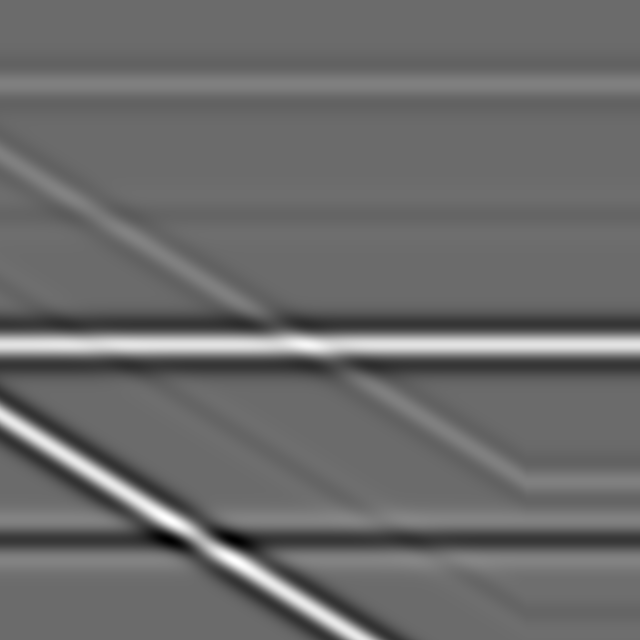
Reproduce this background procedurally as a three.js fragment shader.

```glsl
// Greyscale wave section: bright and dark bands on flat grey, crossed by sloping copies.
// Each band is a vertical Ricker wavelet (a peak with two side lobes); all bands add up.
// Sloping bands are the upper flat ones shifted down with x, until they level off.

varying vec2 vUv;

const float BASE_GREY = 0.42;
const float WAVELET_SIGMA = 0.0187;

// Flat bands, top to bottom: height and signed strength.
const vec4 FLAT_HEIGHT = vec4(0.8685, 0.6640, 0.4612, 0.1562);
const vec4 FLAT_STRENGTH = vec4(0.080, -0.025, 0.465, -0.205);

// Sloping copies of the upper three bands.
const vec3 SLOPE_STRENGTH = vec3(0.080, -0.025, 0.490);
const float SHIFT_AT_LEFT = 0.1090;
const float SHIFT_SLOPE = 0.622;
const float LEVEL_OFF_X = 0.823;

// Ricker wavelet: 1 at the centre, negative lobes at sqrt(3) sigma.
vec4 ricker(vec4 offset) {
  vec4 t = offset / WAVELET_SIGMA;
  vec4 t2 = t * t;
  return (1.0 - t2) * exp(-0.5 * t2);
}

void main() {
  vec4 flatOffset = vec4(vUv.y) - FLAT_HEIGHT;
  float shift = SHIFT_AT_LEFT + SHIFT_SLOPE * min(vUv.x, LEVEL_OFF_X);

  // Sum both families of bands over the base tone.
  float grey = BASE_GREY;
  grey += dot(FLAT_STRENGTH, ricker(flatOffset));
  grey += dot(SLOPE_STRENGTH, ricker(flatOffset + shift).xyz);

  gl_FragColor = vec4(vec3(clamp(grey, 0.0, 1.0)), 1.0);
}
```
